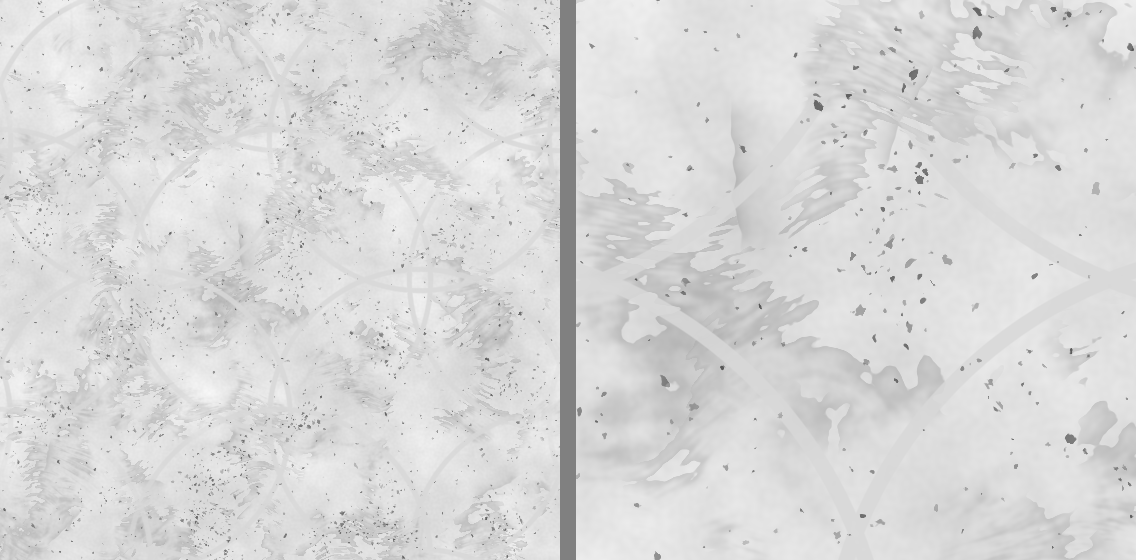
Left: the whole. Right: its middle third, enlarged.
Reproduce this texture procedurally as a Shadertoy shader.

```glsl
// Pale worn plaster: mottled light grey with ragged one-sided smears, short
// scrapes, clustered dark grit and a faint lattice of overlapping rings.
// Layers of gradient noise are shaded first, then rings and grit go on top.

#define BASE_GREY     0.884
#define MOTTLE        0.070
#define SMEAR_DEPTH   0.115
#define SMEAR_SCALE   4.4
#define SMEAR_WIDTH   0.20
#define RING_GREY     0.846
#define RING_RADIUS   0.269
#define RING_WIDTH    0.0092
#define GRIT_CELLS    105.0
#define GRIT_AMOUNT   0.62
#define GRIT_DEPTH    0.44
#define SCRAPE_COUNT  18

vec2 hash2(vec2 p) {
    vec3 q = fract(p.xyx * vec3(0.1031, 0.1030, 0.0973));
    q += dot(q, q.yzx + 33.33);
    return fract((q.xx + q.yz) * q.zy);
}

float cornerSlope(vec2 cell, vec2 offset) {
    float angle = 6.2832 * hash2(cell + 57.0).x;
    return dot(vec2(cos(angle), sin(angle)), offset);
}

float gradientNoise(vec2 p) {
    vec2 i = floor(p), f = fract(p);
    vec2 u = f * f * f * (f * (f * 6.0 - 15.0) + 10.0);
    vec2 e = vec2(1.0, 0.0);
    return mix(mix(cornerSlope(i, f), cornerSlope(i + e.xy, f - e.xy), u.x),
               mix(cornerSlope(i + e.yx, f - e.yx), cornerSlope(i + e.xx, f - e.xx), u.x), u.y);
}

float fbm(vec2 p) {
    float sum = 0.0, amplitude = 1.0;
    for (int i = 0; i < 4; i++) {
        sum += amplitude * gradientNoise(p);
        p = mat2(1.6, 1.2, -1.2, 1.6) * p + 13.7;
        amplitude *= 0.5;
    }
    return sum;
}

// Stain that starts sharply at a ragged contour and fades to one side
float smear(vec2 p, vec2 seed, float aa) {
    vec2 bend = vec2(gradientNoise(p * 7.0 + seed), gradientNoise(p * 7.0 - seed));
    vec2 fibre = (p + 0.09 * bend) * vec2(30.0, 105.0) + seed;
    float height = fbm(p * SMEAR_SCALE + seed) + 0.20 * fbm(p * 34.0 - seed);
    height += 0.24 * gradientNoise(fibre) + 0.16 * gradientNoise(fibre * 2.1);
    float edge = smoothstep(0.0, 0.02 + 5.0 * aa, height);
    float depth = max(height, 0.0) / SMEAR_WIDTH;
    float fade = 0.85 * exp(-depth * depth) + 0.15 * exp(-0.5 * depth);
    float region = smoothstep(-0.06, 0.20, fbm(p * 6.5 - seed * 1.7));
    return edge * fade * region;
}

// Short straight gouges, shaded on one side only
float scrapes(vec2 p, vec2 extent, float aa) {
    float shade = 0.0;
    float wobble = 0.008 * gradientNoise(p * 28.0) + 0.003 * gradientNoise(p * 90.0);
    for (int i = 0; i < SCRAPE_COUNT; i++) {
        vec2 place = hash2(vec2(float(i), 4.0));
        vec2 shape = hash2(vec2(float(i), 9.0));
        float angle = 6.2832 * shape.x;
        vec2 dir = vec2(cos(angle), sin(angle));
        vec2 rel = p - place * extent;
        float along = abs(dot(rel, dir));
        float across = dot(rel, vec2(-dir.y, dir.x)) + wobble;
        float reach = mix(0.025, 0.06, shape.y);
        float taper = 1.0 - smoothstep(0.5 * reach, reach, along);
        float side = smoothstep(-aa, aa, across) * exp(-max(across, 0.0) / 0.009);
        shade = max(shade, taper * side);
    }
    return shade;
}

// Distance to the nearest ring of two interleaved square lattices
float ringDistance(vec2 p) {
    float nearest = 1.0;
    vec2 cell = floor(p * 2.0);
    for (int y = -1; y <= 1; y++)
    for (int x = -1; x <= 1; x++)
    for (int k = 0; k < 2; k++) {
        vec2 center = 0.5 * (cell + vec2(x, y) + 0.5 * float(k));
        nearest = min(nearest, abs(length(p - center) - RING_RADIUS));
    }
    return nearest;
}

// Angular specks, one per cell of a turned and bent grid, gathered in clusters
float grit(vec2 p, float cells, float amount, float turn, float aa) {
    vec2 bent = p + 0.012 * vec2(gradientNoise(p * 25.0), gradientNoise(p * 25.0 + 77.0));
    vec2 q = mat2(cos(turn), sin(turn), -sin(turn), cos(turn)) * bent * cells + 300.0;
    vec2 cell = floor(q);
    vec2 pick = hash2(cell + cells), look = hash2(cell + cells + 211.0);
    vec2 center = 0.22 + 0.56 * hash2(cell + cells + 431.0);
    float cluster = smoothstep(0.0, 0.95, fbm(p * vec2(6.5, 8.0) + 31.0));
    float present = step(pick.x, amount * cluster + 0.022);
    float radius = 0.10 + 0.24 * look.x * look.x;
    float d = length(fract(q) - center) + 0.30 * gradientNoise(q * 3.1) - radius;
    float soft = 0.7 * aa * cells;
    return present * (1.0 - smoothstep(-soft, soft, d)) * GRIT_DEPTH * mix(0.35, 1.0, pick.y);
}

void mainImage(out vec4 fragColor, in vec2 fragCoord) {
    vec2 p = fragCoord / iResolution.y;
    float aa = 1.0 / iResolution.y;

    // Cloudy ground, fine tooth and soft upright folds
    float grey = BASE_GREY + MOTTLE * fbm(p * 5.0 + 3.0) + 0.5 * MOTTLE * fbm(p * 22.0 + 8.0);
    grey += 0.018 * gradientNoise(p * 190.0) + 0.030 * gradientNoise(p * vec2(13.0, 2.0));
    float fold = abs(gradientNoise(p * vec2(8.0, 3.0) + 19.0));
    grey -= 0.018 * (1.0 - smoothstep(0.0, 0.035, fold)) * smoothstep(0.0, 0.3, fbm(p * 3.0 + 61.0));

    // Worn marks
    float wear = max(smear(p, vec2(17.0, 5.0), aa), smear(p, vec2(43.0, 71.0), aa));
    wear = max(wear, 0.95 * scrapes(p, iResolution.xy / iResolution.y, aa));
    grey -= SMEAR_DEPTH * wear;

    // Partly rubbed-out rings, then grit
    float ring = 1.0 - smoothstep(-aa, aa, ringDistance(p) - 0.5 * RING_WIDTH);
    grey = mix(grey, RING_GREY, ring * (0.25 + 0.6 * smoothstep(-0.3, 0.1, fbm(p * 3.5 + 90.0))));
    grey -= max(grit(p, GRIT_CELLS, GRIT_AMOUNT, 0.5, aa),
                grit(p, 1.8 * GRIT_CELLS, 0.5 * GRIT_AMOUNT, 1.1, aa));

    fragColor = vec4(vec3(clamp(grey, 0.0, 1.0)), 1.0);
}
```
